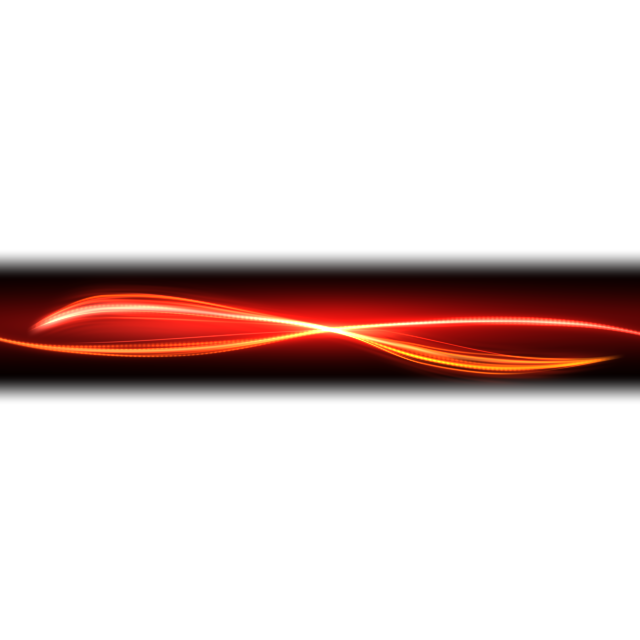
Reproduce this background procedurally as a WebGL 1 fragment shader.

```glsl
precision highp float;
uniform vec2 u_resolution;

float hash(vec2 p) {
  return fract(sin(dot(p, vec2(127.1, 311.7))) * 43758.5453);
}

float noise(vec2 p) {
  vec2 i = floor(p), f = fract(p);
  f = f * f * (3.0 - 2.0 * f);
  return mix(mix(hash(i), hash(i + vec2(1.0, 0.0)), f.x),
             mix(hash(i + vec2(0.0, 1.0)), hash(i + vec2(1.0, 1.0)), f.x), f.y);
}

float bell(float d, float width) {
  return exp(-d * d / (width * width));
}

// Heights of the two crossing ribbons
float crestPath(float x) {
  float dip = max(0.17 - x, 0.0);
  return 0.475 + 0.047 * cos(5.15 * (x - 0.2)) + 0.013 * bell(x - 0.52, 0.12) - 1.5 * dip * dip;
}

float troughPath(float x) {
  float tail = max(x - 0.9, 0.0), start = max(0.1 - x, 0.0);
  return 0.475 - 0.0235 * cos(5.417 * (x - 0.2)) + 0.006 * bell(x - 0.52, 0.12)
    - 0.5 * tail * tail + 0.6 * start * start;
}

// Bundle of fine strands fanned out around a path
float strands(float d, float x, float spread, float seed) {
  float sum = 0.0;
  for (int i = 0; i < 11; i++) {
    float k = float(i);
    float lane = k / 10.0 - 0.5 + 0.08 * sin(x * 9.0 + k * 2.4 + seed);
    float width = 0.0009 + 0.0013 * hash(vec2(k, seed));
    float flicker = smoothstep(0.2, 0.85, noise(vec2(x * 8.0 + k * 7.3, seed)));
    float beads = 1.0 + 0.25 * sin(x * 900.0) * step(0.6, hash(vec2(seed, k)));
    sum += bell(d - lane * spread, width) * flicker * beads;
  }
  return sum;
}

void main() {
  vec2 p = gl_FragCoord.xy / u_resolution;
  float x = p.x, y = p.y;

  // Dark red backdrop, brightest in the middle
  float backdrop = bell(y - 0.494, 0.049) * (0.33 + 0.42 * bell(x - 0.5, 0.33));
  vec3 color = backdrop * vec3(1.0, 0.06, 0.05);
  color += vec3(0.26, 0.09, 0.07) * bell(x - 0.27, 0.17) * bell(y - 0.488, 0.022);
  color += vec3(0.18, 0.03, 0.02) * bell(x - 0.52, 0.16) * bell(y - 0.495, 0.03);

  // Crest ribbon: pale flame on the left, gold on the right
  float left = smoothstep(0.54, 0.2, x);
  float right = smoothstep(0.53, 0.66, x) * smoothstep(0.97, 0.75, x);
  float crestSpread = 0.005 + 0.03 * left * smoothstep(0.02, 0.16, x) + 0.024 * right;
  float crest = y - crestPath(x);
  float crestFade = smoothstep(0.04, 0.09, x) * smoothstep(0.98, 0.86, x);
  float rightSide = smoothstep(0.5, 0.66, x);
  vec3 crestTint = mix(vec3(1.0, 0.34, 0.17), vec3(1.0, 0.56, 0.08), rightSide);
  float flame = noise(vec2(x * 17.0 + crest * 120.0, crest * 230.0));
  color += crestFade * vec3(0.5, 0.09, 0.04) * bell(crest, 0.008 + crestSpread * 0.45) * (0.35 + flame);
  color += crestFade * crestTint * strands(crest, x, crestSpread, 1.7) * 0.6;
  float coreLift = 0.008 * right - 0.003 * left;
  float coreWidth = 0.0028 + 0.0045 * smoothstep(0.36, 0.14, x);
  vec3 coreTint = mix(vec3(1.0, 0.78, 0.7), vec3(1.0, 0.82, 0.38), rightSide);
  color += crestFade * coreTint * bell(crest - coreLift, coreWidth)
    * (0.55 + 0.4 * flame) * smoothstep(0.93, 0.6, x);

  // Glowing orange outlines of the crest ribbon
  float rim = smoothstep(0.07, 0.16, x) * smoothstep(0.5, 0.25, x);
  color += vec3(0.9, 0.33, 0.06) * rim * bell(crest - 0.47 * crestSpread, 0.0018);
  color += vec3(1.0, 0.52, 0.05) * smoothstep(0.53, 0.7, x) * smoothstep(0.98, 0.88, x)
    * bell(crest + 0.12 * crestSpread, 0.0024);

  // Trough ribbon: golden on the left, rosy white on the right
  float trough = y - troughPath(x);
  float troughSpread = 0.004 + 0.017 * smoothstep(0.52, 0.28, x) * smoothstep(0.0, 0.25, x)
    + 0.007 * smoothstep(0.55, 0.75, x) * smoothstep(1.0, 0.8, x);
  float troughFade = 0.4 + 0.6 * smoothstep(0.0, 0.16, x) * smoothstep(1.0, 0.85, x);
  vec3 troughTint = mix(vec3(1.0, 0.47, 0.1), vec3(1.0, 0.3, 0.2), rightSide);
  vec3 troughCore = mix(vec3(1.0, 0.7, 0.32), vec3(1.0, 0.75, 0.65), rightSide);
  color += troughFade * vec3(0.4, 0.06, 0.03) * bell(trough, 0.009);
  color += troughFade * troughTint * strands(trough, x, troughSpread, 5.2) * 0.42;
  color += troughFade * troughCore * bell(trough, 0.0012 + 0.0014 * troughFade) * 0.85;

  // Thin stray filaments leaving the crossing
  float stray = y - mix(0.493, 0.437, smoothstep(0.5, 0.88, x));
  color += vec3(0.4, 0.09, 0.04) * right * bell(stray, 0.0011);
  float inner = y - 0.464 - 0.02 * smoothstep(0.1, 0.54, x);
  color += vec3(0.35, 0.14, 0.1) * smoothstep(0.09, 0.2, x) * (1.0 - rightSide) * bell(inner, 0.0011);

  // Hot crossing
  color += vec3(0.7, 0.48, 0.28) * bell(x - 0.53, 0.075) * bell(y - 0.485 + 0.06 * (x - 0.53), 0.008);

  // Soft white margins above and below the band
  float band = smoothstep(0.612, 0.562, y) * smoothstep(0.366, 0.416, y);
  color = mix(vec3(1.0), clamp(color, 0.0, 1.0), band);
  gl_FragColor = vec4(color, 1.0);
}
```
